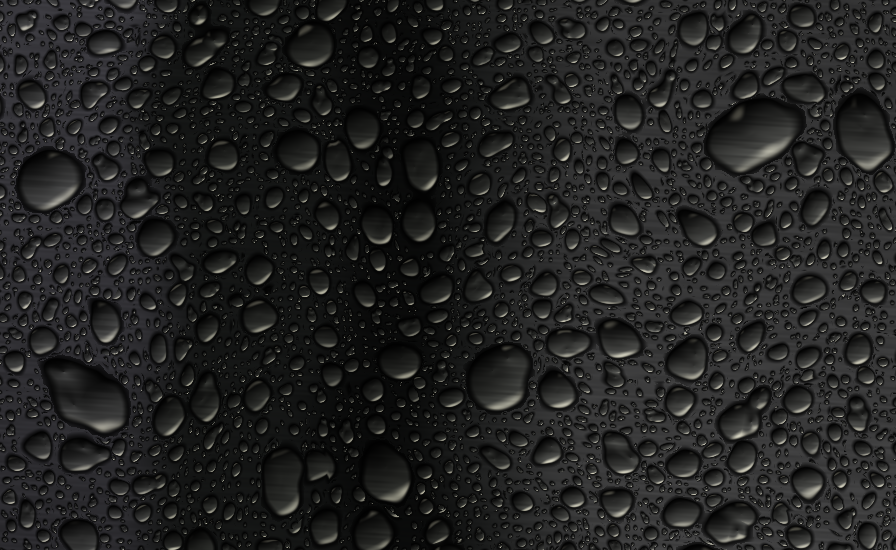
A Shadertoy shader for this texture:

```glsl
const int LAYERS = 5;
const float FIRST_CELL = 0.205;      // largest drop spacing, in canvas heights
const float CELL_SHRINK = 0.53;
const float GIANT_CHANCE = 0.3;
const float DROP_CHANCE = 0.88;
const float GAP = 0.004;
const vec2 LIGHT = vec2(0.38, -0.92);
const vec3 METAL_LEFT = vec3(0.225, 0.222, 0.242);
const vec3 METAL_DARK = vec3(0.062, 0.066, 0.064);
const vec3 METAL_RIGHT = vec3(0.245, 0.245, 0.247);
const vec3 WATER = vec3(0.102, 0.104, 0.096);
const vec3 GLINT = vec3(0.42, 0.41, 0.36);

vec4 hash4(vec2 p) {
    vec4 q = fract(p.xyxy * vec4(0.1031, 0.1030, 0.0973, 0.1099));
    q += dot(q, q.wzxy + 33.33);
    return fract((q.xxyz + q.yzzw) * q.zywx);
}

float noise(vec2 p) {
    vec2 i = floor(p), f = fract(p);
    f = f * f * (3.0 - 2.0 * f);
    float low = mix(hash4(i).x, hash4(i + vec2(1, 0)).x, f.x);
    float high = mix(hash4(i + vec2(0, 1)).x, hash4(i + vec2(1, 1)).x, f.x);
    return mix(low, high, f.y);
}

vec2 warp(vec2 p) {
    vec2 slow = vec2(noise(p * 4.0 + 7.0), noise(p * 4.0 + 31.0)) - 0.5;
    vec2 fast = vec2(noise(p * 26.0 + 3.0), noise(p * 26.0 + 57.0)) - 0.5;
    return p + 0.07 * slow + 0.014 * fast;
}

// Drop fields hold distance, gradient and drop size
vec4 smoothUnion(vec4 a, vec4 b, float k) {
    float h = clamp(0.5 + 0.5 * (b.x - a.x) / k, 0.0, 1.0);
    vec4 m = mix(b, a, h);
    m.x -= k * h * (1.0 - h);
    return m;
}

vec4 disc(vec2 p, float radius, float size) {
    float len = length(p);
    return vec4(len - radius, p / max(len, 1e-5), size);
}

// Three joined discs make a leaning, irregular drop
vec4 blob(vec2 p, float radius, float spread, vec4 rnd) {
    float angle = 1.35 + (rnd.x - 0.5) * 2.5;
    vec2 axis = vec2(cos(angle), sin(angle));
    vec2 side = vec2(-axis.y, axis.x) * (rnd.y - 0.5);
    vec4 shape = disc(p + axis * spread * 0.6, radius, radius);
    vec4 head = disc(p - axis * spread, radius * mix(0.5, 0.9, rnd.z), radius);
    vec4 bump = disc(p - side * spread * 2.0, radius * 0.6, radius);
    shape = smoothUnion(shape, head, radius * 0.7);
    return smoothUnion(shape, bump, radius * 0.5);
}

// Adds one size of drops in the room left by larger ones
vec4 addLayer(vec4 above, vec2 p, float cell, float chance, float seed) {
    vec4 found = vec4(1.0, 0.0, 0.0, cell * 0.25);
    vec2 home = floor(p / cell);
    for (int y = -1; y <= 1; y++)
    for (int x = -1; x <= 1; x++) {
        vec2 id = home + vec2(x, y);
        vec4 a = hash4(id + seed * 37.7 + 91.0);
        vec4 b = hash4(id + seed * 53.3 + 217.0);
        if (b.w > chance) continue;
        vec2 center = (id + 0.5 + (a.xy - 0.5) * 0.46) * cell;
        float radius = cell * mix(0.15, 0.29, a.z);
        float spread = cell * 0.25 * a.w * a.w;
        float room = above.x + dot(above.yz, center - p) - GAP - spread * 0.5;
        radius = min(radius, room);
        if (radius < cell * 0.1) continue;
        found = smoothUnion(found, blob(p - center, radius, spread, b), cell * 0.12);
    }
    found.x = max(found.x, GAP - above.x);
    return found.x < above.x ? found : above;
}

// Dark reflected band between two paler sides
vec3 metalColor(vec2 uv) {
    float x = uv.x + 0.05 * (noise(uv * 5.0) - 0.5);
    float left = 1.0 - smoothstep(0.12, 0.21, x);
    float right = smoothstep(0.47, 0.70, x);
    float band = smoothstep(0.11, 0.02, abs(x - 0.43));
    vec3 color = METAL_DARK * (1.25 - 0.65 * band);
    color = mix(color, METAL_LEFT * (0.75 + 0.25 * uv.y), left);
    return mix(color, METAL_RIGHT * (1.0 - 0.2 * uv.y), right);
}

void mainImage(out vec4 fragColor, in vec2 fragCoord) {
    vec2 uv = fragCoord / iResolution.xy;
    vec2 p = fragCoord / iResolution.y;
    float pixel = 1.0 / iResolution.y;

    vec2 q = warp(p);
    vec4 drop = vec4(1.0, 0.0, 0.0, 0.05);
    float cell = FIRST_CELL;
    for (int i = 0; i < LAYERS; i++) {
        drop = addLayer(drop, q, cell, i == 0 ? GIANT_CHANCE : DROP_CHANCE, float(i));
        cell *= CELL_SHRINK;
    }

    // Brushed metal with contact shadows
    vec3 metal = metalColor(uv);
    float streak = noise(vec2(p.x * 16.0, (p.y + 0.06 * p.x) * 230.0)) - 0.5;
    float shadow = smoothstep(-0.001, 0.0025 + 0.3 * drop.w, drop.x);
    vec3 ground = metal * (1.0 + 0.22 * streak) * mix(0.22, 1.0, shadow);

    // Domed water with a dark upper side and bright lower crescent
    float edge = clamp(1.0 + drop.x / drop.w, 0.0, 1.0);
    float lit = dot(drop.yz, LIGHT) * edge;
    float rim = 1.0 - smoothstep(0.78, 1.0, edge);
    float patchy = noise(p * 38.0 + 11.0);
    vec3 water = (WATER + 0.46 * metal) * max(0.88 + 0.95 * lit, 0.12);
    water *= (1.0 + 0.3 * streak) * mix(0.25, 1.0, rim);
    float crescent = smoothstep(0.5, 0.82, lit) * (1.0 - smoothstep(0.86, 1.0, edge));
    float spark = smoothstep(0.55, 0.75, -lit) * rim * smoothstep(0.55, 0.85, patchy);
    water += GLINT * (crescent * mix(0.25, 1.3, patchy) + 0.6 * spark);

    float cover = smoothstep(pixel, -pixel, drop.x * 1.3);
    fragColor = vec4(mix(ground, water, cover), 1.0);
}
```
